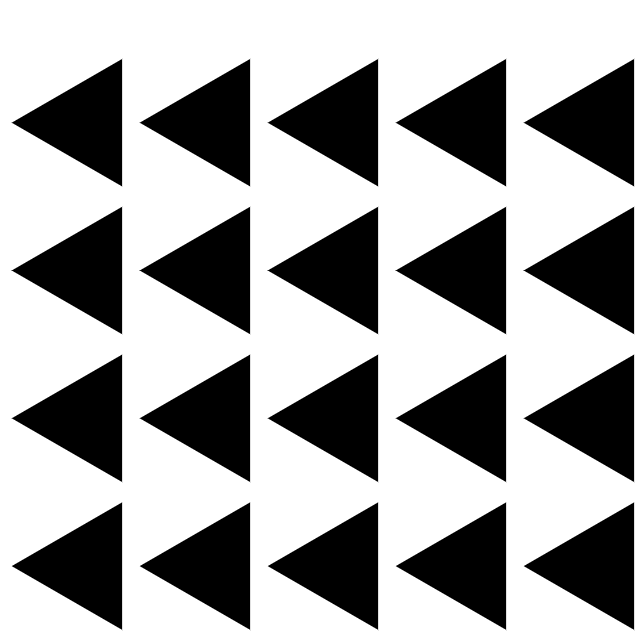
Write a Shadertoy shader that draws this pattern.

```glsl
// Grid of solid black equilateral triangles pointing left on white paper.
// The plane is folded into cells with mod; each cell holds one triangle,
// built as the intersection of three half-planes. Rows above the last stay blank.

const float COLUMNS = 5.0;
const float ROWS = 4.0;
const float COS30 = 0.8660254;
const float CELL_WIDTH = 1.0 / COLUMNS;
const vec2 CELL = vec2(CELL_WIDTH, CELL_WIDTH / COS30);
const float SIDE = 0.1992;    // triangle side length
const float TIP_X = 0.0183;   // tip offset from the left of its cell
const vec3 PAPER = vec3(1.0);
const vec3 INK = vec3(0.0);

// Signed distance bound to an equilateral triangle with its left tip at the origin
float leftTriangle(vec2 p, float side) {
    float slanted = abs(p.y) * COS30 - p.x * 0.5;
    float upright = p.x - side * COS30;
    return max(slanted, upright);
}

void mainImage(out vec4 fragColor, in vec2 fragCoord) {
    float pixel = 1.0 / min(iResolution.x, iResolution.y);
    vec2 p = fragCoord * pixel;

    // Fold into one cell, measured from the triangle's tip
    vec2 cellIndex = floor(p / CELL);
    vec2 local = mod(p, CELL) - vec2(TIP_X, 0.5 * CELL.y);

    // One-pixel edge smoothing, limited to the filled rows and columns
    float coverage = clamp(0.5 - leftTriangle(local, SIDE) / pixel, 0.0, 1.0);
    coverage *= step(cellIndex.y, ROWS - 0.5) * step(cellIndex.x, COLUMNS - 0.5);

    fragColor = vec4(mix(PAPER, INK, coverage), 1.0);
}
```
